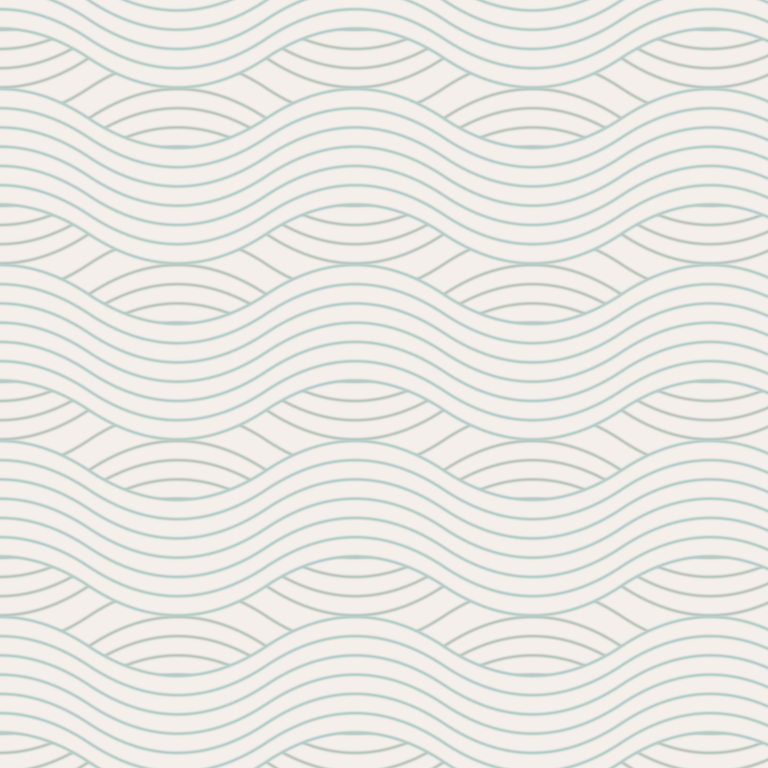
Write a WebGL 1 fragment shader that draws this pattern.

```glsl
precision highp float;

uniform vec2 u_resolution;

const float SPACING = 0.1094;          // between lines, in rows
const float BAND = 6.0 * SPACING;      // seven lines make a band
const float AMPLITUDE = 0.1676;
const vec2 REPEATS = vec2(2.163, 4.364);

// Triangle wave, -1 at troughs and 1 at crests
float triangle(float x) {
  return 4.0 * abs(fract(x) - 0.5) - 1.0;
}

// Wave made of parabolic arcs
float arcWave(float x) {
  float t = triangle(x);
  return t * (2.0 - abs(t));
}

// Distance, in rows, to the nearest line of a band
float bandDistance(float v) {
  float line = SPACING * clamp(floor(v / SPACING + 0.5), 0.0, 6.0);
  return min(abs(v - line), 1.0 - v);
}

// Soft stroke across a distance in canvas units
float stroke(float d) {
  float width = max(0.0022, 0.6 / u_resolution.y);
  return exp(-d * d / (width * width));
}

void main() {
  vec2 uv = gl_FragCoord.xy / u_resolution;
  vec2 p = vec2(uv.x, 1.0 - uv.y) * REPEATS;

  float lift = AMPLITUDE * arcWave(p.x);
  float front = fract(p.y - 0.673 + lift);
  float back = fract(p.y - 0.673 - lift);

  // Keep strokes even on the slopes
  float slope = 0.665 * (1.0 - abs(triangle(p.x)));
  float toCanvas = 1.0 / (REPEATS.y * sqrt(1.0 + slope * slope));

  float frontInk = stroke(bandDistance(front) * toCanvas);

  // Opposed bands, with one extra line midway between them
  float backDistance = min(bandDistance(back), abs(back - 0.5 * (1.0 + BAND)));
  float backInk = stroke(backDistance * toCanvas);

  // The back shows only in the gaps of the front
  float pixel = REPEATS.y / u_resolution.y;
  float gap = smoothstep(BAND - pixel, BAND + pixel, front)
            * (1.0 - smoothstep(1.0 - pixel, 1.0, front));

  vec3 color = vec3(0.962, 0.938, 0.92);
  color = mix(color, vec3(0.72, 0.77, 0.74), backInk * gap);
  color = mix(color, vec3(0.70, 0.80, 0.785), frontInk);
  gl_FragColor = vec4(color, 1.0);
}
```
